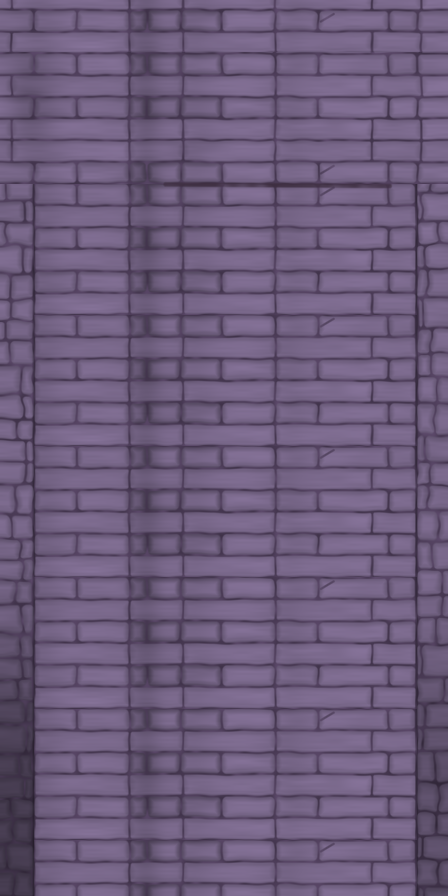
Give the GLSL for this texture, as a WebGL 2 fragment shader.

```glsl
#version 300 es
precision highp float;
// Purple painted brick wall: a central panel of alternating long and short courses,
// a shifted band of courses across the top, and rough side strips of small stones.
// Each stone is a rounded box whose inner distance gives joint, rim and soft shading.
uniform vec2 u_resolution;
out vec4 outColor;

const float LONG_JOINTS[8] = float[8](-30., 10., 111., 157., 236., 319., 361., 410.);
const float SHORT_JOINTS[12] = float[12](-20., 29., 66., 111., 126., 155., 190., 236., 273., 333., 358., 410.);

float hash(vec2 p) {
  p = fract(p * vec2(0.1731, 0.3197));
  p += dot(p, p.yx + 23.4);
  return fract((p.x + p.y) * p.x * 7.13);
}

float noise(vec2 p) {
  vec2 i = floor(p), f = fract(p);
  f = f * f * (3. - 2. * f);
  return mix(mix(hash(i), hash(i + vec2(1, 0)), f.x),
             mix(hash(i + vec2(0, 1)), hash(i + 1.), f.x), f.y);
}

// Distance from p to the edge of a rounded box, positive inside
float insideBox(vec2 p, vec2 lo, vec2 hi, float r) {
  vec2 q = abs(p - (lo + hi) * .5) - (hi - lo) * .5 + r;
  return r - length(max(q, 0.)) - min(max(q.x, q.y), 0.);
}

float segment(vec2 p, vec2 a, vec2 b) {
  vec2 d = b - a;
  return length(p - a - d * clamp(dot(p - a, d) / dot(d, d), 0., 1.));
}

// Ends of the stone containing x within a regular course
vec2 stoneSpan(float x, bool isShort) {
  vec2 span = vec2(-30., 410.);
  for (int i = 0; i < 12; i++) {
    float j = isShort ? SHORT_JOINTS[i] : LONG_JOINTS[min(i, 7)];
    if (j <= x) span.x = max(span.x, j);
    else span.y = min(span.y, j);
  }
  return span;
}

void main() {
  // Wall units: 384 wide, 768 high, y measured down from the top
  vec2 p = gl_FragCoord.xy / u_resolution * vec2(384., 768.);
  p.y = 768. - p.y;
  float aa = 384. / u_resolution.x;

  bool top = p.y < 157.3;
  bool side = !top && (p.x < 29. || p.x > 357.);
  // Three pairs of courses form one repeat of the painted wear
  vec2 tile = vec2(p.x, side ? p.y : mod(p.y - 157.3, 112.5));
  vec2 wobble = vec2(noise(tile / 9.), noise(tile / 13. + 40.)) - .5;
  vec2 q = p + wobble * (side ? 3. : 1.5);

  float rowHeight = top ? 18.6 : 18.75, rowStart = top ? 8.5 : 157.3;
  float left = p.x < 190. ? 1. : 0.;
  if (side) {
    rowHeight = mix(23., 20.5, left);
    rowStart = mix(164., 172., left);
    q.y += 3. * sin(p.y * .061 + left * 2.);
  }
  float row = floor((q.y - rowStart) / rowHeight);
  float y0 = rowStart + row * rowHeight;
  bool isShort = mod(row, 2.) < .5;
  if (top && row > 5.5) isShort = !isShort;

  // Stone ends: random joints at the sides, fixed joints elsewhere
  vec2 span;
  if (side) {
    float joint = mix(361., 4., left) + 19. * hash(vec2(row, left + 3.));
    span = q.x < joint ? vec2(mix(357., -16., left), joint)
                       : vec2(joint, mix(400., 29., left));
  } else {
    span = stoneSpan(q.x, isShort);
    if (!top) span = clamp(span, 29., 357.);
  }
  float variant = side ? row : mod(floor(row * .5), 3.);
  float radius = side ? 4. : (isShort ? 3.5 + 1.5 * hash(vec2(span.x, variant)) : 2.5);
  float d = insideBox(q, vec2(span.x, y0), vec2(span.y, y0 + rowHeight), radius);

  // Painted surface: broad blotches, brushed streaks, tone per stone
  float tone = 1.01 + .07 * (noise(tile / vec2(26., 9.)) - .5);
  tone += .045 * (noise(tile / vec2(16., 1.8) + 70.) - .5);
  tone += .05 * (hash(vec2(span.x, variant + (isShort ? 9. : 2.))) - .5);
  bool smallStone = !side && isShort && span.x > 110. && span.x < 156.;
  float rimDepth = smallStone ? .26 : (isShort || side ? .17 : .11);
  tone *= 1. - rimDepth * (1. - smoothstep(.5, 6.5, d));

  // Thin light rim just above the lower joint
  float rim = y0 + rowHeight - q.y;
  tone += .045 * smoothstep(1.5, 2.6, rim) * (1. - smoothstep(2.6, 4.2, rim));

  // Vertical shadow bands and the darkened lower corners
  if (!side) {
    tone *= 1. - (isShort ? .25 : .14) * exp(-pow((p.x - 125.) / 13., 2.));
    tone *= 1. - .07 * exp(-pow((p.x - 166.) / 19., 2.));
    tone *= 1. - .09 * exp(-pow((p.x - 34.) / 20., 2.));
    tone *= 1. - .06 * exp(-pow((p.x - 250.) / 17., 2.));
    if (top) tone *= 1. - .13 * exp(-pow((p.x - 22.) / 17., 2.) - pow((p.y - 88.) / 38., 2.));
  } else {
    tone *= .97 - mix(.22, .4, left) * smoothstep(450., 680., p.y);
  }
  vec3 stone = vec3(.49, .42, .56) * tone;
  vec3 mortar = vec3(.29, .23, .335) * (.85 + .4 * noise(tile / 7. + 15.));
  if (side) mortar *= 1. - .25 * smoothstep(500., 700., p.y);
  vec3 color = mix(mortar, stone, smoothstep(0., 1.1 + .8 * aa, d));

  // Slanted chip repeated on every third short course
  if (!side && isShort && variant < .5) {
    float chip = segment(p, vec2(275., y0 + 10.), vec2(286., y0 + 3.5));
    color = mix(color, mortar, .7 * (1. - smoothstep(.2, .8 + aa, chip)));
  }

  // Panel borders and the dark seam under the top band
  if (!top) {
    float border = min(abs(p.x - 29.), abs(p.x - 357.));
    color *= 1. - .22 * (1. - smoothstep(.2, 1. + aa, border));
  }
  float seam = segment(p, vec2(142., 158.), vec2(334., 159.5));
  float worn = .45 + .45 * noise(vec2(p.x / 8., 5.));
  color = mix(color, vec3(.24, .18, .25), worn * (1. - smoothstep(.8, 2. + aa, seam)));
  outColor = vec4(color, 1.);
}
```
